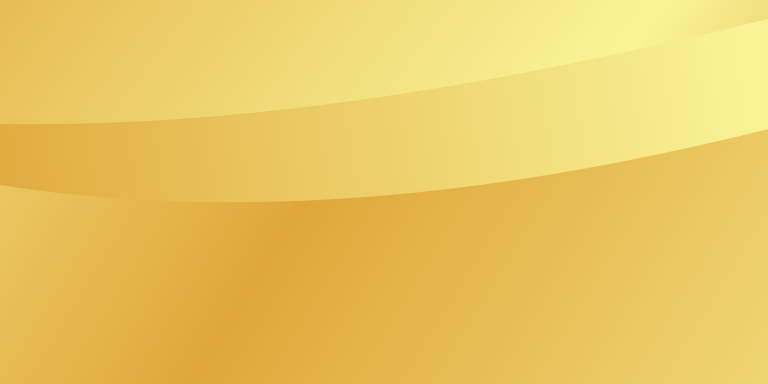
Give the GLSL for this background, as a WebGL 1 fragment shader.

```glsl
precision highp float;

uniform vec2 u_resolution;

#define DEEP_GOLD vec3(0.878, 0.660, 0.235)
#define PALE_GOLD vec3(0.976, 0.953, 0.588)
#define UPPER_EDGE vec4(0.677, -0.0143, 0.0966, -0.0105)
#define LOWER_EDGE vec4(0.518, -0.1526, 0.1383, -0.0128)
#define RIDGE_POINT vec2(1.693, 0.961)
#define RIDGE_NORMAL vec2(0.8, -0.6)
#define CREASE_POINT vec2(0.781, 0.466)
#define CREASE_NORMAL vec2(0.852, -0.523)
#define FOLD_SOFTNESS 0.025

// Tone 0 is deep gold, tone 1 is pale gold
vec3 gold(float tone) {
    return mix(DEEP_GOLD, PALE_GOLD, clamp(tone, 0.0, 1.0));
}

// Softly rounded distance from a fold, with its own slope on each side
float fold(float d, float leftSlope, float rightSlope) {
    float rounded = sqrt(d * d + FOLD_SOFTNESS * FOLD_SOFTNESS) - FOLD_SOFTNESS;
    return rounded * mix(leftSlope, rightSlope, step(0.0, d));
}

// Antialiased coverage of the area above a cubic edge
float above(vec2 p, vec4 c, float pixel) {
    float height = c.x + p.x * (c.y + p.x * (c.z + p.x * c.w));
    float slope = c.y + p.x * (2.0 * c.z + 3.0 * c.w * p.x);
    float d = (p.y - height) / sqrt(1.0 + slope * slope);
    return smoothstep(-0.75 * pixel, 0.75 * pixel, d);
}

void main() {
    // Canvas units: x runs from 0 to 2, y from 0 to 1
    vec2 p = gl_FragCoord.xy / u_resolution * vec2(2.0, 1.0);
    float pixel = 1.0 / u_resolution.y;

    // Lower sheet: dark diagonal crease
    float creaseDistance = dot(p - CREASE_POINT, CREASE_NORMAL);
    vec3 lowerSheet = gold(fold(creaseDistance, 0.62, 0.48));

    // Middle ribbon: brightens towards the right
    vec3 ribbon = gold(0.05 + 0.48 * p.x + 0.08 * (p.y - 0.6));

    // Upper sheet: pale diagonal ridge
    float ridgeDistance = dot(p - RIDGE_POINT, RIDGE_NORMAL);
    vec3 upperSheet = gold(1.0 - fold(ridgeDistance, 0.54, 1.2));

    // Stack the layers
    vec3 color = mix(lowerSheet, ribbon, above(p, LOWER_EDGE, pixel));
    color = mix(color, upperSheet, above(p, UPPER_EDGE, pixel));
    gl_FragColor = vec4(color, 1.0);
}
```
